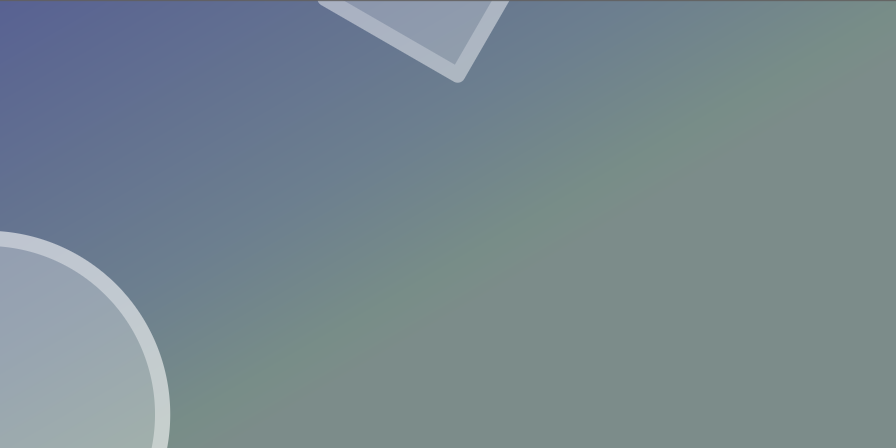
Give the GLSL for this background, as a Shadertoy shader.

```glsl
// Diagonal slate-blue to sage gradient with a translucent outlined disc and a tilted square.

const vec3 INDIGO = vec3(0.345, 0.382, 0.573);
const vec3 SLATE  = vec3(0.425, 0.498, 0.560);
const vec3 SAGE   = vec3(0.470, 0.553, 0.533);
const vec3 STONE  = vec3(0.487, 0.550, 0.540);
const vec3 RIM    = vec3(0.380, 0.370, 0.365);

const float STROKE_HALF_WIDTH = 0.017;
const float RIM_HEIGHT = 0.0026;

float sdCircle(vec2 p, float radius) {
    return length(p) - radius;
}

float sdBox(vec2 p, vec2 halfSize) {
    vec2 q = abs(p) - halfSize;
    return length(max(q, 0.0)) + min(max(q.x, q.y), 0.0);
}

vec2 rotate(vec2 p, float angle) {
    float c = cos(angle), s = sin(angle);
    return vec2(c * p.x - s * p.y, s * p.x + c * p.y);
}

// Antialiased coverage of the region where dist < 0
float coverage(float dist, float pixel) {
    return clamp(0.5 - dist / pixel, 0.0, 1.0);
}

// Colour ramp along the distance from the top left corner
vec3 backdrop(float t) {
    vec3 col = mix(INDIGO, SLATE, clamp(t / 0.72, 0.0, 1.0));
    col = mix(col, SAGE, clamp((t - 0.72) / 0.30, 0.0, 1.0));
    return mix(col, STONE, clamp((t - 1.02) / 0.10, 0.0, 1.0));
}

// White veil inside a shape, with a stronger stroke centred on its edge
vec3 drawGlass(vec3 base, float dist, float fillAlpha, float strokeAlpha, float pixel) {
    float fill = coverage(dist, pixel);
    float stroke = coverage(abs(dist) - STROKE_HALF_WIDTH, pixel);
    float alpha = mix(fill * fillAlpha, strokeAlpha, stroke);
    return mix(base, vec3(1.0), alpha);
}

void mainImage(out vec4 fragColor, in vec2 fragCoord) {
    // Canvas height is one unit
    vec2 p = fragCoord / iResolution.y;
    float pixel = 1.0 / iResolution.y;
    float tilt = radians(30.0);

    // Gradient axis points down and to the right
    vec2 axis = vec2(sin(tilt), -cos(tilt));
    vec3 col = backdrop(dot(p - vec2(0.0, 1.0), axis));

    // Disc in the lower left corner
    float disc = sdCircle(p - vec2(-0.030, 0.075), 0.393);
    col = drawGlass(col, disc, 0.30, 0.58, pixel);

    // Tilted square crossing the top edge
    float square = sdBox(rotate(p - vec2(0.959, 1.066), tilt), vec2(0.171));
    col = drawGlass(col, square, 0.26, 0.45, pixel);

    // Thin dark rim along the top
    col = mix(col, RIM, 0.85 * coverage(1.0 - RIM_HEIGHT - p.y, pixel));

    fragColor = vec4(col, 1.0);
}
```
